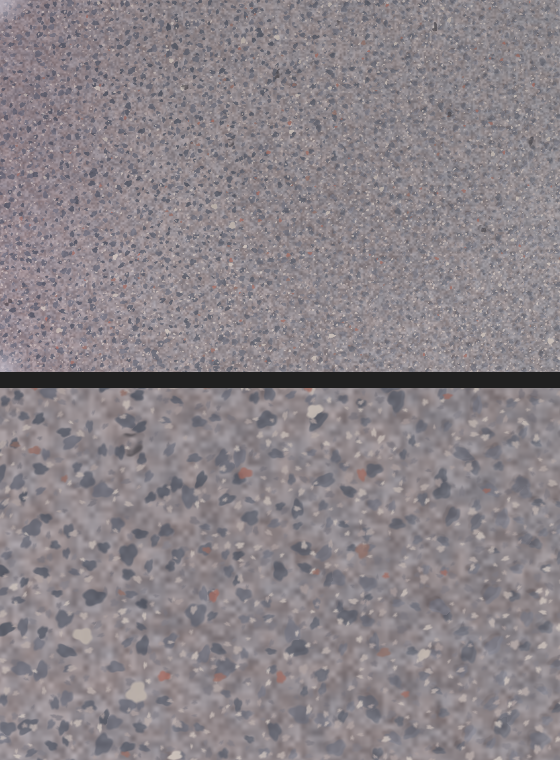
Top, the full canvas; bottom, a detail of the centre.
Reproduce this texture procedurally as a WebGL 1 fragment shader.

```glsl
precision highp float;
// Worn asphalt: blue-grey stones, pale grit and rare rust chips in a mauve-grey binder.
uniform vec2 u_resolution;

float hash(vec2 p) {
  return fract(sin(dot(p, vec2(127.1, 311.7))) * 43758.5453);
}

float noise(vec2 p) {
  vec2 i = floor(p), f = fract(p);
  f = f * f * (3.0 - 2.0 * f);
  return mix(mix(hash(i), hash(i + vec2(1.0, 0.0)), f.x),
             mix(hash(i + vec2(0.0, 1.0)), hash(i + vec2(1.0, 1.0)), f.x), f.y);
}

float fbm(vec2 p) {
  float sum = 0.0, gain = 0.5;
  for (int i = 0; i < 4; i++) {
    sum += gain * noise(p);
    p = p * 2.03 + 17.3;
    gain *= 0.5;
  }
  return sum;
}

// Scattered angular grains: x = coverage, y = random tone of the grain
vec2 grains(vec2 p, float scale, float density, float minR, float maxR, float seed) {
  p = p * scale + seed;
  vec2 cell = floor(p), best = vec2(0.0);
  float soft = 0.0017 * scale;
  for (int y = -1; y <= 1; y++) {
    for (int x = -1; x <= 1; x++) {
      vec2 id = cell + vec2(float(x), float(y));
      vec2 center = id + 0.1 + 0.8 * vec2(hash(id + 3.1), hash(id + 7.7));
      float angle = 0.6 + 2.4 * (hash(id + 11.3) - 0.5);
      float c = cos(angle), s = sin(angle);
      vec2 q = mat2(c, -s, s, c) * (p - center);
      q.y *= 1.1 + 0.7 * hash(id + 19.9);
      float turn = atan(q.y, q.x);
      float wobble = 1.0 + 0.13 * sin(3.0 * turn + 6.3 * hash(id + 23.0))
                         + 0.08 * sin(5.0 * turn + 6.3 * hash(id + 29.0));
      float size = hash(id + 31.7);
      float r = mix(minR, maxR, size * size) * wobble;
      float cover = 1.0 - smoothstep(r - soft, r + soft, length(q));
      cover *= step(hash(id + 41.3), density);
      if (cover > best.x) best = vec2(cover, hash(id + 47.1));
    }
  }
  return best;
}

void main() {
  vec2 uv = gl_FragCoord.xy / u_resolution;
  vec2 p = gl_FragCoord.xy / u_resolution.y;

  // Binder with broad stains and fine grit
  float stain = fbm(p * 2.5 + 4.0) - 0.47;
  float grit = noise(p * 190.0) - 0.5 + 0.6 * (noise(p * 95.0 + 31.0) - 0.5);
  vec3 color = mix(vec3(0.585, 0.545, 0.56), vec3(0.565, 0.545, 0.56), uv.x);
  color += 0.09 * stain + 0.14 * grit;
  color += vec3(0.03, 0.0, -0.02) * (noise(p * 70.0 + 9.0) - 0.5);

  // Dark stones, clearest at the upper left
  float clarity = mix(0.95, 0.6, smoothstep(0.2, 0.9, uv.x - 0.35 * uv.y + 0.15));
  vec2 fine = grains(p, 85.0, 0.5, 0.16, 0.38, 5.0);
  color = mix(color, vec3(0.44, 0.43, 0.465) + 0.08 * fine.y, 0.7 * clarity * fine.x);
  vec2 stone = grains(p, 45.0, 0.82, 0.2, 0.46, 40.0);
  vec3 slate = mix(vec3(0.34, 0.355, 0.40), vec3(0.46, 0.46, 0.505), stone.y);
  color = mix(color, slate + 0.05 * grit, clarity * stone.x);

  // Lit rims where the right side is rougher
  float lit = grains(p + vec2(0.0026, -0.0026), 45.0, 0.82, 0.2, 0.46, 40.0).x;
  color += 0.07 * smoothstep(0.3, 0.9, uv.x) * (stone.x - lit);

  // Pale grit, denser toward the lower right
  float paleShare = mix(0.22, 0.42, smoothstep(0.0, 1.0, 0.5 + 0.6 * uv.x - 0.6 * uv.y));
  vec2 pale = grains(p, 100.0, paleShare, 0.17, 0.42, 80.0);
  color = mix(color, mix(vec3(0.65, 0.60, 0.60), vec3(0.82, 0.78, 0.75), pale.y), 0.8 * pale.x);

  // Rust chips, large pale pebbles and a few dark pits
  vec2 rust = grains(p, 55.0, 0.05, 0.15, 0.36, 120.0);
  color = mix(color, mix(vec3(0.56, 0.44, 0.41), vec3(0.66, 0.42, 0.38), rust.y), 0.75 * rust.x);
  vec2 pebble = grains(p, 22.0, 0.08, 0.1, 0.21, 160.0);
  color = mix(color, vec3(0.73, 0.69, 0.66) + 0.08 * pebble.y, 0.9 * pebble.x);
  vec2 pit = grains(p, 9.0, 0.09, 0.08, 0.14, 200.0);
  color = mix(color, vec3(0.30, 0.29, 0.31), 0.75 * pit.x * smoothstep(0.25, 0.6, noise(p * 110.0)));

  // Uneven daylight: brighter below, dimmer in the upper middle, bleached left corners
  color *= 1.035 - 0.07 * smoothstep(0.1, 0.8, uv.y);
  color += vec3(0.012, 0.0, 0.014) * (1.0 - smoothstep(0.0, 0.35, uv.x));
  float corner = min(length(p - vec2(0.0, 1.0)), length(p));
  color = mix(color, vec3(0.76, 0.74, 0.79), 0.7 * (1.0 - smoothstep(0.0, 0.09, corner)));

  gl_FragColor = vec4(clamp(color, 0.0, 1.0), 1.0);
}
```
